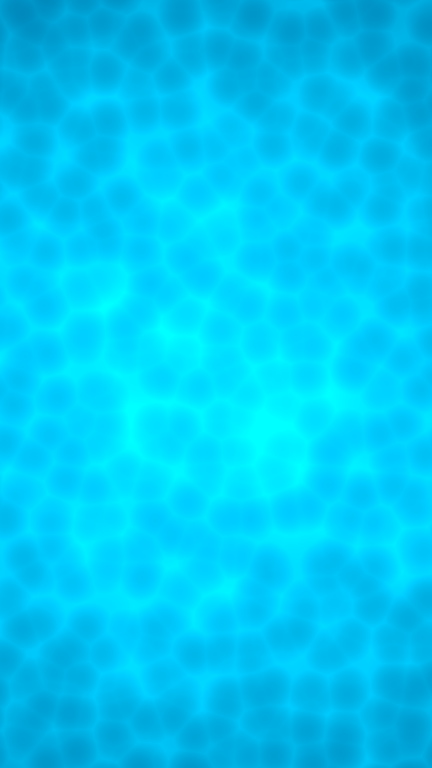
Reproduce this texture procedurally as a Shadertoy shader.

```glsl
// Sunlit turquoise pool water: soft cellular caustics with a bright centre and dim ends.

vec2 hash22(vec2 cell) {
    vec3 h = fract(cell.xyx * vec3(0.1031, 0.1030, 0.0973));
    h += dot(h, h.yzx + 33.33);
    return fract((h.xx + h.yz) * h.zy);
}

// Squared distance to the nearest scattered point: a dark bowl inside a bright ridge.
float cellBowl(vec2 p) {
    vec2 cell = floor(p);
    float nearest = 4.0;
    for (int y = -1; y <= 1; y++) {
        for (int x = -1; x <= 1; x++) {
            vec2 neighbour = cell + vec2(x, y);
            vec2 offset = neighbour + hash22(neighbour + 17.0) - p;
            nearest = min(nearest, dot(offset, offset));
        }
    }
    return min(nearest, 0.6);
}

float valueNoise(vec2 p) {
    vec2 cell = floor(p);
    vec2 f = fract(p);
    f = f * f * (3.0 - 2.0 * f);
    float low = mix(hash22(cell).x, hash22(cell + vec2(1, 0)).x, f.x);
    float high = mix(hash22(cell + vec2(0, 1)).x, hash22(cell + 1.0).x, f.x);
    return mix(low, high, f.y);
}

// Broad pools of light: position in canvas fractions, then strength.
float poolGlow(vec2 uv, float aspect) {
    vec3 pools[11] = vec3[](
        vec3(0.59, 0.455, 0.09), vec3(0.61, 0.395, 0.08), vec3(0.42, 0.56, 0.08),
        vec3(0.22, 0.62, 0.08), vec3(0.75, 0.47, 0.07), vec3(0.31, 0.44, 0.07),
        vec3(0.50, 0.71, 0.05), vec3(0.46, 0.23, 0.07), vec3(0.30, 0.13, 0.06),
        vec3(0.22, 0.28, 0.06), vec3(0.94, 0.29, 0.06));
    float glow = 0.0;
    for (int i = 0; i < 11; i++) {
        vec2 d = (uv - pools[i].xy) * vec2(1.0, aspect);
        glow += pools[i].z * exp(-dot(d, d) / 0.007);
    }
    return glow;
}

void mainImage(out vec4 fragColor, in vec2 fragCoord) {
    vec2 uv = fragCoord / iResolution.xy;
    float aspect = iResolution.y / iResolution.x;
    vec2 p = uv * vec2(1.0, aspect);

    // Falloff from the lit centre, strongest toward the top and bottom.
    vec2 fromCentre = 2.0 * uv - vec2(1.02, 0.97);
    float light = 0.865 - dot(fromCentre * fromCentre, vec2(0.07, 0.22));

    // Large-scale variation and light pools.
    light += 0.04 * (valueNoise(p * 5.0 + 3.0) - 0.5);
    light += poolGlow(uv, aspect);

    // Two overlapping nets of caustic cells.
    light += 0.20 * (cellBowl(p * 13.0) - 0.18);
    light += 0.09 * (cellBowl(p * 10.0 + 41.3) - 0.18);

    fragColor = vec4(0.0, min(light, 1.0), min(light + 0.2, 1.0), 1.0);
}
```
